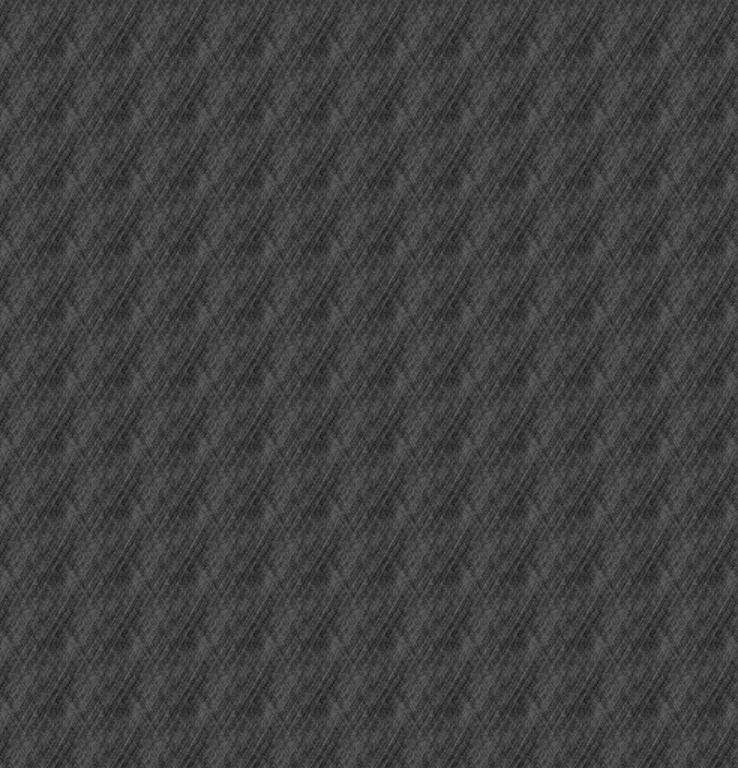
Reproduce this pattern procedurally as a WebGL 2 fragment shader.

```glsl
#version 300 es
precision highp float;
// Dark brushed cloth: a small square tile, about 11 across and 11.6 down, of steep
// crossing scratches over fine grain. Scratches are noise wrapped to the tile and
// averaged along a slanted line, so they join seamlessly at any angle.
uniform vec2 u_resolution;
out vec4 fragColor;

const float TAU = 6.2831853;

// Random value for a lattice point, wrapped to the given number of cells
float wrappedHash(ivec2 cell, int period, uint seed) {
  uvec2 c = uvec2(((cell % period) + period) % period);
  uint h = c.x * 1597u + c.y * 51749u + seed * 7919u;
  h = (h ^ (h >> 16)) * 73244475u;
  h = (h ^ (h >> 15)) * 73244475u;
  h ^= h >> 16;
  return float(h & 65535u) / 65535.0;
}

// Smooth noise from -0.5 to 0.5 that repeats once per tile
float tileNoise(vec2 p, int period, uint seed) {
  vec2 q = p * float(period) - 0.5;
  ivec2 cell = ivec2(floor(q));
  vec2 f = smoothstep(0.0, 1.0, fract(q));
  float low = mix(wrappedHash(cell, period, seed),
                  wrappedHash(cell + ivec2(1, 0), period, seed), f.x);
  float high = mix(wrappedHash(cell + ivec2(0, 1), period, seed),
                   wrappedHash(cell + ivec2(1, 1), period, seed), f.x);
  return mix(low, high, f.y) - 0.5;
}

// Noise averaged along a line of the given angle and length in tiles
float scratches(vec2 p, float degrees, float span, int period, uint seed) {
  vec2 along = span * vec2(cos(radians(degrees)), sin(radians(degrees)));
  float sum = 0.0;
  for (int i = 0; i < 20; i++) {
    sum += tileNoise(p + along * (float(i) / 19.0 - 0.5), period, seed);
  }
  return sum / 20.0;
}

void main() {
  // Tile coordinates, counted from the upper left corner
  float tileSize = u_resolution.y * 44.0 / 512.0;
  vec2 p = fract((gl_FragCoord.xy - vec2(0.0, u_resolution.y)) / tileSize);

  // Broad shading: leaning bands with a darker patch in each tile
  float shade = 0.253;
  shade -= 0.015 * cos(TAU * (p.x - p.y - 0.36));
  shade -= 0.007 * (cos(TAU * (p.x - 0.68)) + cos(TAU * (p.y - 0.32)));

  // Strong rising scratches, wide and fine
  shade += 0.12 * scratches(p, 59.0, 0.5, 12, 3u);
  shade += 0.48 * scratches(p, 59.0, 0.46, 44, 11u);

  // Fainter falling scratches
  shade += 0.26 * scratches(p, 121.0, 0.38, 44, 23u);

  // Fine grain of the cloth
  shade += 0.105 * tileNoise(p, 44, 37u);

  fragColor = vec4(vec3(clamp(shade, 0.10, 0.46)), 1.0);
}
```
